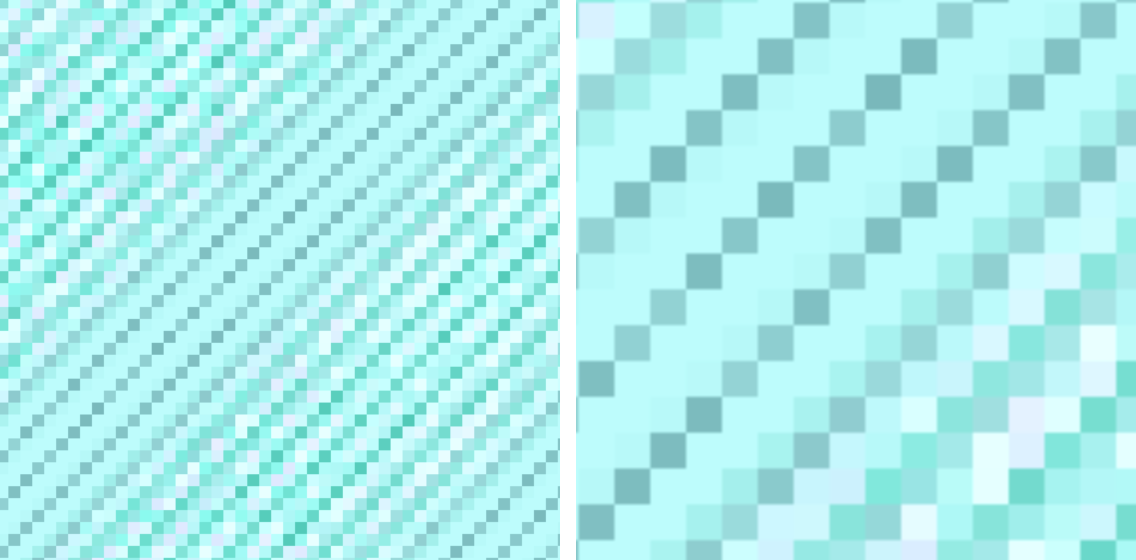
Left: the whole. Right: its middle third, enlarged.
Reproduce this pattern procedurally as a Shadertoy shader.

```glsl
// Mosaic of square tiles with diagonal teal and grey stripes beating over pale cyan.

const float TILES = 46.88;          // tiles across the canvas
const float TILE_OFFSET = 0.30;     // hidden part of the first tile
const float EDGE_SOFTNESS = 0.07;   // half width of a tile edge, in tiles
const float CENTRE_DIAGONAL = 42.0; // column + row of the middle grey stripe
const float STRIPE_RATE = 6.0 / 23.0; // stripes per diagonal
const float BAND_PERIOD = 46.0;     // diagonals from one grey band to the next
const float SIDE_BIAS = 4.0;        // splits stripe pairs into grey and teal
const float CORNER_CALM = 0.6;      // strength of the grey band in the top left corner
const float TAU = 6.2831853;

const vec3 CYAN = vec3(0.74, 0.99, 0.99);
const vec3 GREY = vec3(0.49, 0.74, 0.75);
const vec3 MAUVE_GREY = vec3(0.63, 0.75, 0.81);
const vec3 TEAL = vec3(0.35, 0.81, 0.74);
const vec3 AQUA = vec3(0.55, 1.00, 0.95);
const vec3 PALE = vec3(0.88, 1.00, 1.00);
const vec3 LAVENDER = vec3(0.87, 0.91, 1.00);

float hash(vec2 p) {
    vec3 q = fract(vec3(p.xyx) * 0.1031);
    q += dot(q, q.yzx + 33.33);
    return fract((q.x + q.y) * q.z);
}

vec2 gradient(vec2 p) {
    float a = TAU * hash(p);
    return vec2(cos(a), sin(a));
}

float gradientNoise(vec2 p) {
    vec2 i = floor(p), f = p - i;
    vec2 u = f * f * f * (f * (f * 6.0 - 15.0) + 10.0);
    float a = dot(gradient(i), f);
    float b = dot(gradient(i + vec2(1, 0)), f - vec2(1, 0));
    float c = dot(gradient(i + vec2(0, 1)), f - vec2(0, 1));
    float d = dot(gradient(i + vec2(1, 1)), f - vec2(1, 1));
    return mix(mix(a, b, u.x), mix(c, d, u.x), u.y);
}

vec3 tileColour(vec2 tile) {
    float diagonal = tile.x + tile.y - CENTRE_DIAGONAL;
    float phase = fract(diagonal * STRIPE_RATE + 0.5) - 0.5;
    float nearness = 1.0 - 2.0 * abs(phase);
    float bandAngle = TAU * diagonal / BAND_PERIOD;
    float greyBand = 0.5 + 0.5 * cos(bandAngle);
    greyBand *= diagonal < -0.5 * BAND_PERIOD ? CORNER_CALM : 1.0;

    // Independent variation of each tile
    float r1 = hash(tile + 11.0);
    float r2 = hash(tile + 73.0);
    float r3 = hash(tile + 157.0);
    float r4 = hash(tile + 211.0);

    // Ground: flat in the grey bands, mottled in the teal bands
    float mottle = 1.0 - smoothstep(0.45, 0.85, greyBand);
    float gap = 1.0 - smoothstep(0.24, 0.6, nearness);
    float leftSide = 1.0 - smoothstep(0.45, 0.7, tile.x / TILES);
    float patches = 0.35 + 0.65 * leftSide + 0.5 * gradientNoise(tile * 0.13);
    float bloom = smoothstep(0.25, 0.75, r2) * clamp(patches, 0.0, 1.0);
    vec3 light = mix(PALE, LAVENDER, bloom);
    float aqua = smoothstep(0.3, 0.85, r1) * (0.25 + 0.65 * leftSide);
    vec3 ground = mix(CYAN, AQUA, mottle * aqua);
    ground = mix(ground, light, mottle * gap * smoothstep(0.0, 0.6, r3));

    // Stripes: grey on one side of each pair, teal on the other
    float greyness = clamp(greyBand + SIDE_BIAS * phase * sin(bandAngle), 0.0, 1.0);
    float mauve = mottle * smoothstep(0.4, 0.9, r1) * (0.4 + 0.6 * leftSide);
    vec3 ink = mix(TEAL, mix(GREY, MAUVE_GREY, mauve), greyness);
    float irregular = mottle * (0.15 + 0.4 * leftSide);
    float strength = mix(mix(0.66, 0.35, irregular), 1.08, r4);
    float stripe = smoothstep(0.48, 0.98, nearness) * strength;
    vec3 colour = mix(ground, ink, stripe);

    return colour + (r3 - 0.5) * 0.07 * mottle * vec3(1.0, 0.6, 0.6);
}

void mainImage(out vec4 fragColor, in vec2 fragCoord) {
    vec2 uv = fragCoord / iResolution.y;
    vec2 grid = vec2(uv.x, 1.0 - uv.y) * TILES + TILE_OFFSET;

    // Blend the four nearest tiles across narrow soft edges
    vec2 corner = floor(grid - 0.5);
    float soft = min(0.5, max(EDGE_SOFTNESS, 0.5 * TILES / iResolution.y));
    vec2 t = smoothstep(0.5 - soft, 0.5 + soft, grid - 0.5 - corner);
    vec3 colour = vec3(0.0);
    for (int y = 0; y < 2; y++) {
        for (int x = 0; x < 2; x++) {
            vec2 o = vec2(x, y);
            vec2 weight = mix(1.0 - t, t, o);
            colour += weight.x * weight.y * tileColour(corner + o);
        }
    }
    fragColor = vec4(clamp(colour, 0.0, 1.0), 1.0);
}
```
